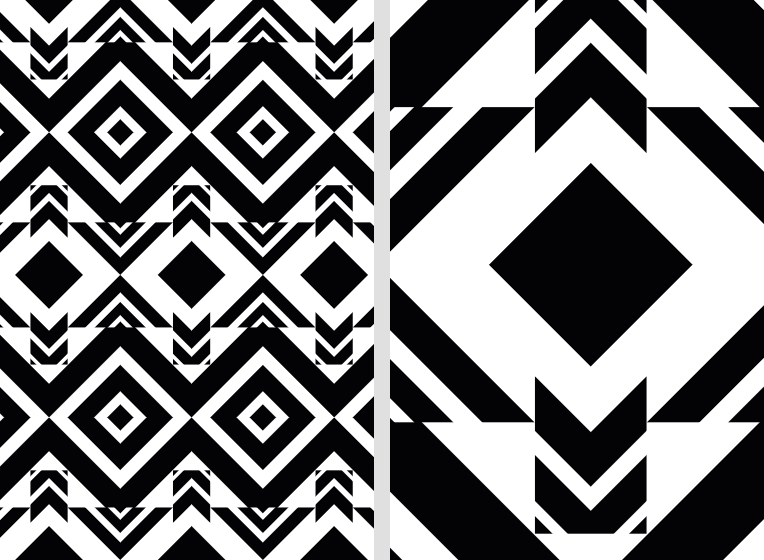
Left: the whole. Right: its middle third, enlarged.
Give the GLSL for this pattern, as a Shadertoy shader.

```glsl
// Black and white geometric weave: nested diamonds, zigzag bands and arrow stacks.
// Mirror folding reduces the plane to one quarter cell, where every diagonal edge
// is a level of the diamond distance x + y or of the arrow slope y - x.

const vec3 INK = vec3(0.01, 0.01, 0.02);
const vec3 PAPER = vec3(1.0);

// Lengths are in half column widths; a cell is 2 wide and 4 high.
const float CANVAS_HEIGHT = 7.857;
const float COLUMN_CENTRE = 1.688;
const float SEAM = 1.263;                    // row where zigzag meets chevrons

const float CORE = 0.184;                    // nested diamond
const vec2 RING = vec2(0.368, 0.738);
const vec2 ZIGZAG = vec2(1.0, 1.473);

const float CHEVRON_TIP = 1.345;             // chevrons beyond the seam
const vec2 CHEVRON_INNER = vec2(1.437, 1.62);
const vec2 CHEVRON_OUTER = vec2(1.755, 2.0);
const float SOLID_RADIUS = 0.476;            // plain diamond between them

const float ARROW_HALF_WIDTH = 0.261;        // arrow stack
const vec2 ARROW_SPAN = vec2(0.742, 1.478);
const float ARROW_CORNER = 0.563;
const vec2 ARROW_SHORT = vec2(0.634, 0.849);
const vec2 ARROW_LONG = vec2(0.962, 1.217);

// Antialiased coverage of value > edge, with a blend of the given width.
float above(float value, float edge, float blur) {
    return clamp((value - edge) / blur + 0.5, 0.0, 1.0);
}

float band(float value, vec2 limits, float blur) {
    return above(value, limits.x, blur) - above(value, limits.y, blur);
}

float nestedDiamonds(float d, float blur) {
    return 1.0 - above(d, CORE, blur) + band(d, RING, blur) + band(d, ZIGZAG, blur);
}

float chevronsAndSolid(float d, float blur) {
    float chevrons = 1.0 - above(d, CHEVRON_TIP, blur)
        + band(d, CHEVRON_INNER, blur) + band(d, CHEVRON_OUTER, blur);
    // The solid diamond is centred on the opposite fold corner (1, 2).
    return chevrons + above(d, 3.0 - SOLID_RADIUS, blur);
}

float arrowStack(vec2 q, float pixel, float blur) {
    float side = 1.0 - q.x;
    float slope = q.y - side;
    float stripes = 1.0 - above(slope, ARROW_CORNER, blur)
        + band(slope, ARROW_SHORT, blur) + band(slope, ARROW_LONG, blur);
    float box = (1.0 - above(side, ARROW_HALF_WIDTH, pixel)) * band(q.y, ARROW_SPAN, pixel);
    return stripes * box;
}

void mainImage(out vec4 fragColor, in vec2 fragCoord) {
    float pixel = CANVAS_HEIGHT / iResolution.y;
    float diagonalPixel = pixel * sqrt(2.0);
    vec2 p = fragCoord * pixel;

    // Fold into a quarter cell: x in 0..1, y in 0..2 from the nested diamond.
    vec2 q = vec2(abs(mod(p.x - COLUMN_CENTRE + 1.0, 2.0) - 1.0),
                  abs(mod(p.y, 4.0) - 2.0));
    float d = q.x + q.y;

    float ink = mix(nestedDiamonds(d, diagonalPixel),
                    chevronsAndSolid(d, diagonalPixel),
                    above(q.y, SEAM, pixel));
    ink = max(ink, arrowStack(q, pixel, diagonalPixel));

    fragColor = vec4(mix(PAPER, INK, ink), 1.0);
}
```
